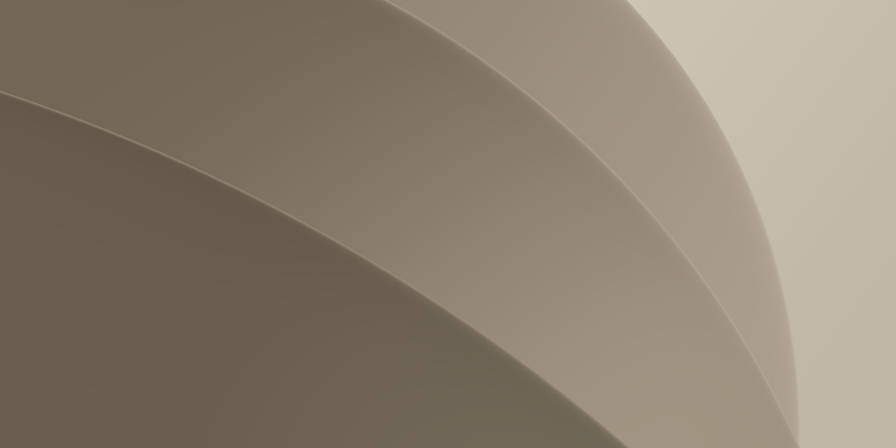
Give the GLSL for this background, as a Shadertoy shader.

```glsl
// Three overlapping curved sheets in warm taupe over a pale backdrop.
// Each sheet is a large disc with a soft directional gradient, a dim band
// near its border, a broad halo and a thin lit rim, stacked back to front.

// Canvas space: x runs 0..2, y runs 0..1.
const vec2 CANVAS = vec2(2.0, 1.0);

// Discs: centre x, centre y, radius
const vec3 BACK_DISC  = vec3( 0.380,  0.030, 1.4066);
const vec3 MID_DISC   = vec3(-0.1331, -0.8447, 2.097);
const vec3 FRONT_DISC = vec3(-1.297, -3.130, 4.136);

// Gradient ends
const vec3 BACKDROP_LIGHT = vec3(0.805, 0.768, 0.702);
const vec3 BACKDROP_DEEP  = vec3(0.755, 0.718, 0.652);
const vec3 BACK_DARK   = vec3(0.575, 0.525, 0.455);
const vec3 BACK_LIGHT  = vec3(0.665, 0.615, 0.545);
const vec3 MID_DARK    = vec3(0.448, 0.400, 0.340);
const vec3 MID_LIGHT   = vec3(0.632, 0.582, 0.510);
const vec3 FRONT_DARK  = vec3(0.422, 0.370, 0.318);
const vec3 FRONT_LIGHT = vec3(0.452, 0.418, 0.355);

// Rim light
const vec3 BACK_RIM  = vec3(0.790, 0.750, 0.685);
const vec3 MID_RIM   = vec3(0.740, 0.690, 0.615);
const vec3 FRONT_RIM = vec3(0.690, 0.635, 0.550);
const float RIM_WIDTH = 0.0045;

// Distance to the disc border, positive inside.
float insideDisc(vec2 p, vec3 disc) {
    return disc.z - length(p - disc.xy);
}

// Smooth blend of two colours along a direction.
vec3 gradient(vec2 p, vec2 dir, float start, float end, vec3 a, vec3 b) {
    return mix(a, b, smoothstep(start, end, dot(p, dir)));
}

// Lays a sheet over the base, lit by a thin rim and a wider halo.
vec3 addSheet(vec3 base, vec3 sheet, vec3 rim, float d, float pixel,
              float rimGain, float haloGain, float haloWidth) {
    float inner = max(d, 0.0);
    float line = exp(-pow(inner / RIM_WIDTH, 2.0)) * rimGain;
    float halo = exp(-inner / haloWidth) * haloGain;
    vec3 lit = mix(sheet, rim, clamp(line + halo, 0.0, 1.0));
    return mix(base, lit, smoothstep(-pixel, pixel, d));
}

void mainImage(out vec4 fragColor, in vec2 fragCoord) {
    vec2 p = fragCoord / iResolution.xy * CANVAS;
    float pixel = 0.75 / iResolution.y;

    // Backdrop, brightest at its upper left
    vec3 color = gradient(p, vec2(0.8, -0.6), 0.45, 1.45,
                          BACKDROP_LIGHT, BACKDROP_DEEP);

    // Back sheet
    float d = insideDisc(p, BACK_DISC);
    vec3 sheet = gradient(p, vec2(0.8, -0.6), -0.1, 1.3, BACK_DARK, BACK_LIGHT);
    float low = 1.0 - smoothstep(0.1, 0.9, p.y);
    color = addSheet(color, sheet, BACK_RIM, d, pixel,
                     0.15 + 0.25 * low, 0.38, 0.018);

    // Middle sheet
    d = insideDisc(p, MID_DISC);
    sheet = gradient(p, vec2(0.6, -0.8), -0.6, 0.9, MID_DARK, MID_LIGHT);
    sheet -= 0.016 * exp(-max(d, 0.0) / 0.10);
    color = addSheet(color, sheet, MID_RIM, d, pixel, 0.34, 0.34, 0.011);

    // Front sheet: dim band along the border, halo growing to the right
    d = insideDisc(p, FRONT_DISC);
    float along = smoothstep(0.15, 1.25, p.x);
    sheet = gradient(p, vec2(0.9, -0.3), 0.2, 1.25, FRONT_DARK, FRONT_LIGHT);
    sheet -= 0.028 * exp(-max(d, 0.0) / 0.13);
    color = addSheet(color, sheet, FRONT_RIM, d, pixel,
                     mix(0.62, 0.30, along), 0.42 * along, 0.010);

    fragColor = vec4(color, 1.0);
}
```
